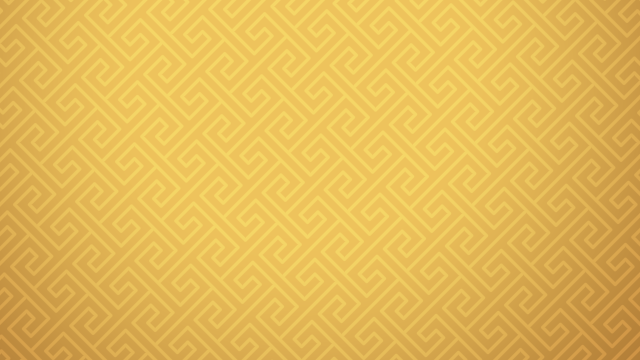
Reproduce this pattern procedurally as a Shadertoy shader.

```glsl
const float CHANNEL = 0.02905;   // spacing of neighbouring lines, in canvas heights
const float BAND = 4.4;          // height of one diagonal band, in channels
const float PERIOD = 8.0;        // mirrored pair of frets along a band
const float HALF_LINE = 0.16;

float verticalDist(vec2 p, float x, float y0, float y1) {
    return length(vec2(p.x - x, p.y - clamp(p.y, y0, y1)));
}

float horizontalDist(vec2 p, float y, float x0, float x1) {
    return verticalDist(p.yx, y, x0, x1);
}

// Upper half of the fret; a half turn supplies the rest.
float fretDist(vec2 p) {
    p = p.y < 0.0 ? -p : p;
    float d = horizontalDist(p, 1.7, -2.0, 1.0);
    d = min(d, verticalDist(p, 1.0, -0.7, 1.7));
    d = min(d, verticalDist(p, 0.0, -0.7, 0.7));
    d = min(d, horizontalDist(p, 0.7, -1.0, 0.0));
    d = min(d, verticalDist(p, -1.0, -1.7, 0.7));
    d = min(d, verticalDist(p, -2.0, -BAND * 0.5, 1.7));
    return min(d, verticalDist(p, 2.0, -1.7, BAND * 0.5));
}

// Staggered bands of mirrored frets.
float latticeDist(vec2 p) {
    float band = floor(p.y / BAND + 0.5);
    p.y -= band * BAND;
    p.x += band * PERIOD * 0.5;
    p.x = abs(mod(p.x + PERIOD * 0.5, PERIOD) - PERIOD * 0.5);
    return fretDist(p - vec2(PERIOD * 0.25, 0.0));
}

// Axes run down-right and up-right.
vec2 toDiagonal(vec2 p) {
    return vec2(p.x - p.y, p.x + p.y) * inversesqrt(2.0);
}

float vignette(vec2 p, vec2 center) {
    return smoothstep(0.4, 1.45, distance(p, center));
}

void mainImage(out vec4 fragColor, in vec2 fragCoord) {
    vec2 uv = fragCoord / iResolution.y;
    float aspect = iResolution.x / iResolution.y;
    vec2 middle = vec2(0.5 * aspect, 0.5);

    // Fret lines
    vec2 anchor = middle + vec2(-0.1435, 0.020);
    float d = latticeDist(toDiagonal(uv - anchor) / CHANNEL);
    float aa = 0.75 / (iResolution.y * CHANNEL);
    float line = 1.0 - smoothstep(HALF_LINE - aa, HALF_LINE + aa, d);

    // Gold shading
    float shade = vignette(uv, middle + vec2(-0.06, 0.29));
    vec3 ground = mix(vec3(0.935, 0.765, 0.36), vec3(0.67, 0.46, 0.20), shade);
    vec3 thread = mix(vec3(0.96, 0.84, 0.40), vec3(0.79, 0.54, 0.25), shade);

    fragColor = vec4(mix(ground, thread, line), 1.0);
}
```
